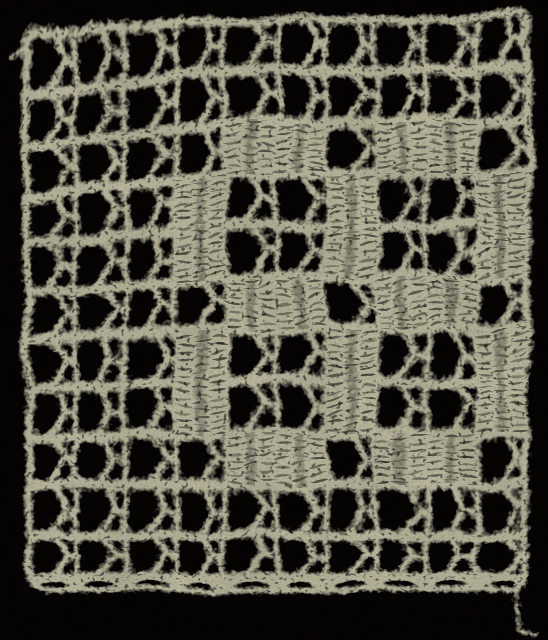
A Shadertoy shader for this pattern:

```glsl
// Filet crochet panel: a 10 by 11 net of lacet openings and solid stitch blocks
// in a basket layout, on a black ground. Threads are smoothly joined distance
// fields on a sagging grid; gradient noise frays them and pits the yarn.

#define GRID vec2(10.0, 11.0)
#define ORIGIN vec2(0.039, 0.0286)
#define PITCH vec2(0.0784, 0.081)
#define CHAIN_HALF 0.135
#define BAR_HALF 0.085
#define STRAND_HALF 0.095
#define WOBBLE 0.17
#define FRAY 0.09
#define SAG 0.72
#define DASH_GRID vec2(3.0, 7.0)
#define YARN vec3(0.685, 0.672, 0.58)
#define GROUND vec3(0.02, 0.01, 0.01)

vec2 hash2(vec2 p) {
    vec3 a = fract(p.xyx * vec3(0.1031, 0.1030, 0.0973));
    a += dot(a, a.yzx + 33.33);
    return fract((a.xx + a.yz) * a.zy);
}

float gradDot(vec2 corner, vec2 offset) {
    return dot(hash2(corner) * 2.0 - 1.0, offset);
}

float gradNoise(vec2 p) {
    vec2 i = floor(p), f = p - i;
    vec2 s = f * f * f * (f * (f * 6.0 - 15.0) + 10.0);
    vec2 e = vec2(1.0, 0.0);
    return mix(mix(gradDot(i, f), gradDot(i + e, f - e), s.x),
               mix(gradDot(i + e.yx, f - e.yx), gradDot(i + e.xx, f - e.xx), s.x), s.y);
}

float softMin(float a, float b, float k) {
    float h = max(k - abs(a - b), 0.0) / k;
    return min(a, b) - h * h * k * 0.25;
}

float segment(vec2 p, vec2 a, vec2 b) {
    vec2 ab = b - a;
    return length(p - a - ab * clamp(dot(p - a, ab) / dot(ab, ab), 0.0, 1.0));
}

// Basket layout: solid columns alternate with solid pairs of cells
bool isSolid(vec2 cell) {
    ivec2 c = ivec2(cell);
    bool inside = c.x >= 3 && c.x <= 9 && c.y >= 2 && c.y <= 8;
    return inside && ((c.x % 3 == 0) != (c.y % 3 == 2));
}

// Canvas to cell units, row 0 at the top, with the pull of the fabric
vec2 fabricCoords(vec2 p) {
    vec2 w = (vec2(p.x, 1.0 - p.y) - ORIGIN) / PITCH;
    float sag = max(1.0 - w.x / 4.0, 0.0) * clamp(1.0 - w.y / 9.0, 0.0, 1.0);
    w.y -= SAG * sag * smoothstep(-1.0, 2.0, w.y);
    w.y += 0.2 * smoothstep(8.5, 10.0, w.x) * exp(-max(w.y, 0.0));
    w.y += 0.3 * max(w.y - GRID.y + 1.0, 0.0);
    return w + WOBBLE * vec2(gradNoise(w * 0.9), gradNoise(w * 0.9 + 17.3));
}

// Open cell: chains, bars and a forked strand tied to the right bar
float lacet(vec2 q, vec2 cell) {
    vec2 jitter = hash2(cell + 5.0) - 0.5;
    vec2 joint = vec2(0.79, 0.46) + 0.12 * jitter;
    float chains = min(q.y, 1.0 - q.y) - CHAIN_HALF;
    float bars = min(q.x, 1.0 - q.x) - BAR_HALF;
    float fork = min(segment(q, vec2(0.56 + 0.1 * jitter.y, 0.0), joint),
                     segment(q, joint, vec2(0.47 + 0.1 * jitter.x, 1.0)));
    fork = min(fork, segment(q, joint, vec2(1.0, 0.53))) - STRAND_HALF;
    return softMin(softMin(chains, bars, 0.1), fork, 0.1);
}

// Short slanted gaps between the posts, with a furrow along each cell
float stitchMarks(vec2 w) {
    vec2 s = w * DASH_GRID;
    s.y += 0.4 * floor(s.x) + 0.5 * gradNoise(w * 3.0);
    vec2 h = hash2(floor(s));
    vec2 f = fract(s) - 0.5 + 0.25 * (h - 0.5);
    float gap = abs(f.y + (h.x - 0.35) * 0.8 * f.x) + 0.5 * max(abs(f.x) - 0.2, 0.0);
    float dash = smoothstep(0.24, 0.08, gap) * (0.5 + 0.5 * h.y);
    float furrow = smoothstep(0.13, 0.02, abs(fract(w.x) - 0.5 + 0.1 * gradNoise(w * 4.0)));
    return max(dash, furrow * (0.45 + 0.6 * gradNoise(w * 11.0)));
}

void mainImage(out vec4 fragColor, in vec2 fragCoord) {
    vec2 p = fragCoord / iResolution.y;
    vec2 w = fabricCoords(p);
    vec2 cell = clamp(floor(w), vec2(0.0), GRID - vec2(1.0, 0.0));
    vec2 q = clamp(w - cell, 0.0, 1.0);
    bool solid = isSolid(cell);

    // Net, with a row of small eyelets below the last chain
    float d = solid ? -0.2 : lacet(q, cell);
    if (cell.y >= GRID.y) d = 0.27 - length((q - vec2(0.5, 0.23)) * vec2(1.0, 2.4));

    // Rounded outline and its edging
    vec2 center = vec2(5.02, 5.68);
    vec2 halfSize = vec2(5.14 - 0.012 * w.y, 5.74);
    vec2 e = abs(w - center) - halfSize + 0.4;
    float outline = length(max(e, 0.0)) + min(max(e.x, e.y), 0.0) - 0.4;
    d = max(softMin(d, abs(outline + 0.1) - 0.1, 0.08), outline);

    // Loose yarn ends
    float tail = min(segment(p, vec2(0.805, 0.085), vec2(0.811, 0.014)),
                     segment(p, vec2(0.811, 0.014), vec2(0.836, 0.009)));
    tail = min(tail, segment(p, vec2(0.018, 0.911), vec2(0.045, 0.932)));
    d = min(d, (tail - 0.0045) / PITCH.y);
    d += FRAY * (gradNoise(w * 7.0) + 0.6 * gradNoise(w * 15.0));

    // Yarn tone: dark rims, pits, stitch gaps and slow unevenness
    float tone = mix(0.3, 1.0, smoothstep(-0.01, 0.085, -d));
    tone *= 1.0 - 0.5 * smoothstep(0.12, 0.42, gradNoise(w * vec2(11.0, 13.0) + 40.0));
    if (solid) tone *= 1.0 - 0.55 * clamp(stitchMarks(w), 0.0, 1.0);
    tone *= 1.0 + 0.08 * gradNoise(w * 0.8 + 9.0) + 0.1 * gradNoise(w * 18.0);

    float aa = 1.0 / (iResolution.y * PITCH.y);
    vec3 ground = GROUND * (1.0 + 0.6 * gradNoise(w * 6.0));
    fragColor = vec4(mix(ground, YARN * tone, smoothstep(aa, -aa, d)), 1.0);
}
```
